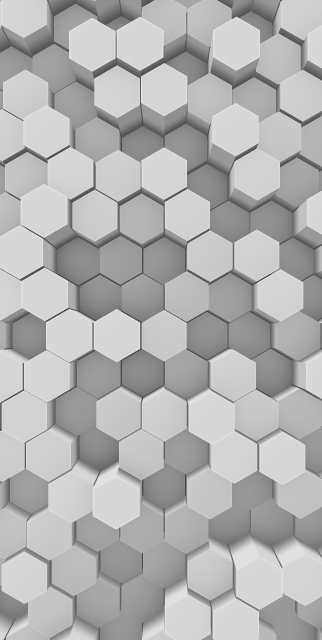
Write a WebGL 2 fragment shader that draws this pattern.

```glsl
#version 300 es
precision highp float;

uniform vec2 u_resolution;
out vec4 fragColor;

float hash(vec2 p) {
    vec3 q = fract(p.xyx * vec3(0.1031, 0.1030, 0.0973) + 0.37);
    q += dot(q, q.yzx + 33.33);
    return fract((q.x + q.y) * q.z);
}

// Axial hexagon coordinates to the plane, one unit between centres
vec2 hexCentre(vec2 cell) {
    return vec2(cell.x + 0.5 * cell.y, 0.8660254 * cell.y);
}

// The three axes across the flats
vec2 hexAxis(int i) {
    return i == 0 ? vec2(1, 0) : i == 1 ? vec2(0, 1) : vec2(-1, 1);
}

// Column height, always above the base, with a shallow basin near the middle
float columnHeight(vec2 cell) {
    vec2 fromBasin = hexCentre(cell) - vec2(1.5, 1.0);
    float basin = 0.3 * exp(-0.15 * dot(fromBasin, fromBasin));
    return clamp(hash(cell + 57.0) - basin, 0.0, 1.0) * 0.94 + 0.06;
}

float shadeTop(vec2 cell, vec2 local, float height) {
    float tone = mix(0.61, 0.842, smoothstep(0.05, 0.82, height));
    tone += (0.05 * local.y - 0.04 * local.x) * (1.1 - height);
    float edge = 1.0;
    float occlusion = 1.0;
    for (int i = 0; i < 6; i++) {
        vec2 dir = hexAxis(i % 3) * (i < 3 ? 1.0 : -1.0);
        float gap = 0.5 - dot(hexCentre(dir), local);
        float rise = max(columnHeight(cell + dir) - height, 0.0);
        occlusion *= 1.0 - 0.24 * rise * exp(-gap * 4.0);
        edge = min(edge, gap);
    }
    // Thin bright bevel
    float bevel = 1.0 - smoothstep(0.02, 0.05, edge);
    return tone * occlusion + 0.05 * bevel * height;
}

float shadeSide(vec2 cell, vec2 dir, float hitHeight) {
    float floorHeight = columnHeight(cell + dir);
    float light = 0.72 + 0.16 * hexCentre(dir).y - 0.04 * hexCentre(dir).x;
    float clearance = smoothstep(-0.12, 0.4, hitHeight - floorHeight);
    return light * mix(0.52, 1.0, clearance);
}

// Perspective ray through the prisms; scale 1 is the base plane
float traceColumns(vec2 p) {
    vec2 middle = p * 0.94;
    float row = round(middle.y / 0.8660254);
    vec2 home = vec2(round(middle.x - 0.5 * row), row);

    float nearest = 1.0;
    vec2 hitCell = home;
    vec2 hitDir = vec2(0);
    bool hit = false;

    for (int j = -2; j <= 2; j++) {
        for (int i = -2; i <= 2; i++) {
            vec2 cell = home + vec2(i, j);
            vec2 centre = hexCentre(cell);
            float enter = 1.0 / (1.0 + 0.14 * columnHeight(cell));
            float leave = 1.0;
            vec2 face = vec2(0);
            // Clip the ray by three slabs
            for (int k = 0; k < 3; k++) {
                vec2 axis = hexAxis(k);
                vec2 normal = hexCentre(axis);
                float slope = dot(normal, p);
                if (abs(slope) < 1e-4) slope = 1e-4;
                float mid = dot(normal, centre) / slope;
                float halfSpan = 0.487 / abs(slope);
                if (mid - halfSpan > enter) {
                    enter = mid - halfSpan;
                    face = -sign(slope) * axis;
                }
                leave = min(leave, mid + halfSpan);
            }
            if (enter < leave && enter < nearest) {
                nearest = enter;
                hitCell = cell;
                hitDir = face;
                hit = true;
            }
        }
    }
    if (!hit) return 0.26;
    if (hitDir == vec2(0)) {
        return shadeTop(hitCell, p * nearest - hexCentre(hitCell), columnHeight(hitCell));
    }
    return shadeSide(hitCell, hitDir, (1.0 / nearest - 1.0) / 0.14);
}

void main() {
    // Nine samples per pixel smooth the edges
    float tone = 0.0;
    for (int i = 0; i < 9; i++) {
        vec2 offset = (vec2(i % 3, i / 3) - 1.0) / 3.0;
        vec2 uv = (gl_FragCoord.xy + offset) / u_resolution.x;
        tone += traceColumns((uv - vec2(0.51, 0.945)) / 0.1315);
    }
    fragColor = vec4(vec3(tone / 9.0), 1.0);
}
```
